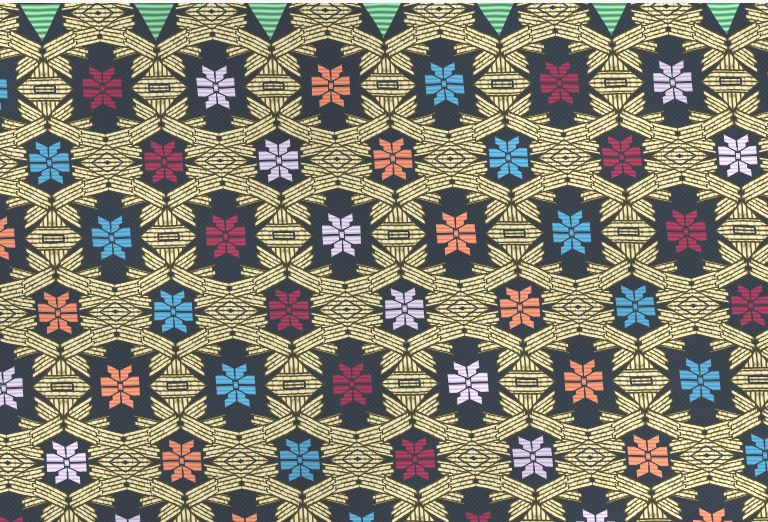
Reproduce this pattern procedurally as a Shadertoy shader.

```glsl
// Brocade cloth: a gold zigzag lattice on dark ground, with coloured blossoms in its gaps.
// The lattice is folded into one quadrant and built from sheared stitched blocks;
// blossoms are placed per cell, their colours cycling diagonally by index.

const float CLOTH_WIDTH = 768.0;           // cloth units across the canvas
const vec2 CELL = vec2(114.0, 75.0);       // motif spacing in cloth units
const vec3 GROUND = vec3(0.23, 0.26, 0.30);
const vec3 OLIVE = vec3(0.36, 0.34, 0.24);
const vec3 GOLD = vec3(0.69, 0.64, 0.45);
const vec3 CREAM = vec3(0.95, 0.92, 0.75);

float hash(vec2 p) {
    return fract(sin(dot(p, vec2(127.1, 311.7))) * 43758.5);
}

float layeredSines(vec2 p) {
    float sum = 0.0, weight = 0.5;
    for (int i = 0; i < 3; i++) {
        sum += weight * sin(p.x + 1.7 * sin(p.y)) * sin(p.y + float(i));
        p = mat2(1.6, 1.2, -1.2, 1.6) * p;
        weight *= 0.5;
    }
    return sum;
}

float cover(float d, float px) {
    return clamp(0.5 - d / px, 0.0, 1.0);
}

float box(vec2 p, vec2 halfSize) {
    vec2 d = abs(p) - halfSize;
    return length(max(d, 0.0)) + min(max(d.x, d.y), 0.0);
}

float lozenge(vec2 p, vec2 halfSize) {
    vec2 a = abs(p) / halfSize;
    return (a.x + a.y - 1.0) * halfSize.x * halfSize.y / length(halfSize);
}

vec2 shear(vec2 p, float slope) {
    return vec2(p.x, p.y - slope * p.x);
}

// Brick-laid stitches, olive in the gaps and cream on the crowns
vec3 stitches(vec2 p, vec2 pitch) {
    vec2 s = p / pitch;
    s.x += 0.5 * mod(floor(s.y), 2.0);
    vec2 crown = abs(sin(3.14159 * s));
    float light = crown.y * mix(0.6, 1.0, crown.x) + 0.25 * (hash(floor(s)) - 0.5);
    vec3 thread = mix(OLIVE, GOLD, smoothstep(0.1, 0.4, light));
    return mix(thread, CREAM, smoothstep(0.45, 0.72, light));
}

// Paints a stitched shape with a dark seam around it
vec3 embroider(vec3 base, float d, vec3 thread, float px) {
    base = mix(base, OLIVE * 0.9, cover(d - 1.3, px));
    return mix(base, thread, cover(d, px));
}

// Sheared block whose thread rows end in steps
vec3 block(vec3 base, vec2 p, vec2 halfSize, float slope, float px) {
    vec2 q = shear(p, slope);
    float jog = 2.6 * (mod(floor(q.y / 4.2), 2.0) - 0.5);
    float d = box(q + vec2(jog, 0.0), halfSize);
    return embroider(base, d, stitches(q, vec2(6.0, 4.2)), px);
}

// One quadrant of lattice: bar knot at the origin, ringed knot at the far corner
vec3 lattice(vec3 base, vec2 p, float px) {
    base = block(base, p - vec2(30.0, 37.5), vec2(13.0, 5.0), -0.25, px);
    base = block(base, p - vec2(15.0, 25.5), vec2(11.0, 8.4), -0.65, px);
    base = block(base, p - vec2(36.0, 63.0), vec2(13.0, 6.3), -0.2, px);
    base = block(base, p - vec2(39.0, 50.0), vec2(16.5, 7.4), 0.25, px);
    base = block(base, p - vec2(17.0, 43.0), vec2(14.5, 8.4), 0.5, px);

    // Bud of upright stitches
    float bud = max(12.0 - p.y, max(p.x - 14.0, 0.75 * p.x + 0.65 * p.y - 18.5));
    base = embroider(base, bud, stitches(shear(p, 0.5).yx, vec2(14.0, 4.5)), px);

    // Bar knot with a slot
    float knot = max(p.y - 10.5, lozenge(p, vec2(28.0, 24.0)));
    base = embroider(base, knot, stitches(p, vec2(7.0, 4.4)), px);
    float slot = abs(box(p, vec2(9.0, 2.2)) - 1.2) - 1.0;
    base = mix(base, GROUND, cover(slot, px));

    // Ringed knot
    vec2 q = p - CELL * vec2(0.5, 1.0);
    float ringed = lozenge(q, vec2(27.0, 17.0));
    base = embroider(base, ringed, stitches(q, vec2(5.0, 4.2)), px);
    float ring = min(abs(ringed + 6.0) - 0.7, lozenge(q, vec2(3.5, 2.5)));
    return mix(base, GROUND, cover(ring, px));
}

float blossom(vec2 p) {
    vec2 a = abs(p);
    float side = max(box(a - vec2(11.0, 5.2), vec2(8.0, 4.2)), a.y - 3.5 - 0.5 * a.x);
    float outer = box(shear(a - vec2(6.4, 15.3), 0.5), vec2(5.6, 3.6));
    float inner = box(shear(a - vec2(4.5, 9.2), 0.5), vec2(4.0, 2.2));
    return min(min(side, box(a, vec2(2.0, 3.0))), min(outer, inner));
}

float pennant(vec2 p) {
    return max(-9.0 - p.y, (1.8 * abs(p.x) + p.y - 28.0) / 2.06);
}

vec3 blossomColour(float index) {
    float k = mod(index, 4.0);
    if (k < 0.5) return vec3(0.38, 0.70, 0.86);
    if (k < 1.5) return vec3(0.64, 0.26, 0.37);
    return k < 2.5 ? vec3(0.90, 0.84, 0.95) : vec3(0.98, 0.60, 0.47);
}

void mainImage(out vec4 fragColor, in vec2 fragCoord) {
    float px = CLOTH_WIDTH / iResolution.x;
    vec2 p = vec2(fragCoord.x, iResolution.y - fragCoord.y) * px;
    vec2 cloth = p + 1.6 * vec2(layeredSines(p * 0.03), layeredSines(p.yx * 0.035));

    // Slightly skewed grid coordinates: column and row
    float row = (cloth.y + 0.011 * cloth.x - 89.0) / 74.8;
    float column = (cloth.x + 12.0 - 4.0 * row) / (114.2 + 0.45 * row);

    // Dark ground with a fine weave
    vec3 colour = GROUND + 0.025 * sin(p.x * 1.3) * sin(p.y * 1.3);
    vec2 folded = abs(vec2(fract(column) - 0.5, row - 2.0 * round(row * 0.5))) * CELL;
    colour = lattice(colour, folded, px);

    // Blossoms, with pennants in the top row
    float rowId = round(row), offset = 0.5 * mod(rowId, 2.0);
    float columnId = round(column - offset);
    vec2 local = vec2(column - offset - columnId, row - rowId) * CELL;
    bool topRow = rowId < -0.5;
    vec3 dye = topRow ? vec3(0.58, 0.90, 0.69) : blossomColour(columnId - floor(rowId * 0.5));
    dye *= 0.95 + 0.1 * hash(vec2(columnId, rowId));
    float ridge = 0.5 + 0.5 * cos(local.y * (topRow ? 1.1 : 1.7));
    dye *= mix(topRow ? 0.6 : 0.88, 1.06, ridge);
    float d = topRow ? pennant(local) : blossom(local);
    colour = mix(colour, GROUND, cover(d - 2.0, px));
    colour = mix(colour, dye, cover(d, px));

    // Uneven light and the pale upper hem
    colour *= 1.0 + 0.1 * layeredSines(p * 0.008 + 1.0);
    colour = mix(colour, vec3(0.97), cover(p.y - 3.0, px));
    fragColor = vec4(colour, 1.0);
}
```
